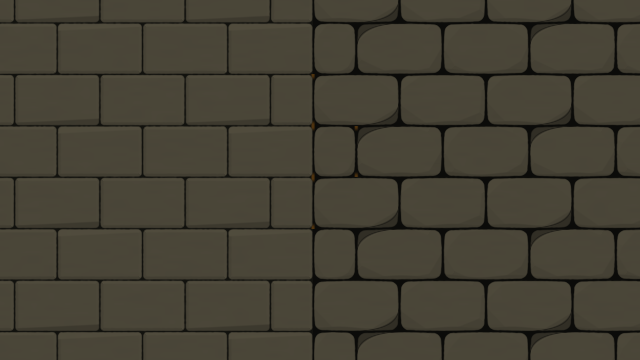
Write a Shadertoy shader that draws this texture.

```glsl
// Dark stone wall in running bond: crisp bevelled bricks on the left, worn rounded stones on the right.

float hash(vec2 p) {
    return fract(sin(dot(p, vec2(127.1, 311.7))) * 43758.55);
}

float noise(vec2 p) {
    vec2 i = floor(p), f = fract(p);
    f = f * f * (3.0 - 2.0 * f);
    return mix(mix(hash(i), hash(i + vec2(1, 0)), f.x),
               mix(hash(i + vec2(0, 1)), hash(i + vec2(1, 1)), f.x), f.y);
}

float roundedBox(vec2 p, vec2 halfSize, float radius) {
    vec2 e = abs(p) - halfSize + radius;
    return length(max(e, 0.0)) + min(max(e.x, e.y), 0.0) - radius;
}

// Brightness of a sharp brick: narrow bevel plus one slanted facet
float brickShade(vec2 p, vec2 halfSize, float d, bool upperRow, bool worn, float px) {
    vec2 e = abs(p) - halfSize;
    vec2 n = e.x > e.y ? vec2(sign(p.x), 0) : vec2(0, sign(p.y));
    float bevel = smoothstep(-0.06 - px, -0.06 + px, d);
    float shade = 1.0 + bevel * (0.1 * dot(n, vec2(0.4, 0.9)) - 0.02);
    if (worn) {
        float slant = p.x / halfSize.x;
        float line = upperRow ? p.y - halfSize.y + 0.10 - 0.04 * slant
                              : -p.y - halfSize.y + 0.09 + 0.04 * slant;
        shade = mix(shade, upperRow ? 1.08 : 0.82, smoothstep(-px, px, line));
    }
    return shade;
}

// Brightness of a worn stone: cut planes around the rim plus one chipped corner
float stoneShade(vec2 p, vec2 halfSize, bool upperRow, bool worn, float seed, float px) {
    float shade = 1.0;
    float highest = 0.0;
    for (int i = 0; i < 12; i++) {
        float h = hash(vec2(float(i), seed));
        float angle = (float(i) + h) * 0.5236;
        vec2 n = vec2(cos(angle), sin(angle));
        float cut = dot(p, n) - length(n * halfSize) * (0.86 + 0.2 * fract(h * 17.0));
        if (cut > highest) {
            highest = cut;
            float tone = 0.98 + 0.07 * dot(n, vec2(-0.3, 0.8));
            shade = mix(shade, tone, smoothstep(0.0, 2.0 * px, cut));
        }
    }
    float under = -p.y - halfSize.y + 0.06 + 0.02 * sin(p.x * 5.0 + seed);
    shade = mix(shade, 0.86, smoothstep(-px, px, under));
    if (worn) {
        // Chip sits at the lower right, or at the upper left in the other rows
        vec2 corner = max(halfSize - (upperRow ? vec2(-p.x, p.y) : vec2(p.x, -p.y)), 0.0);
        float chip = 1.0 - sqrt(corner.x / 0.85) - sqrt(corner.y / 0.42);
        float rim = smoothstep(0.08, 0.0, abs(chip));
        shade = mix(shade, 0.66, smoothstep(-0.03, 0.03, chip));
        shade *= 1.0 - 0.35 * rim;
    }
    return shade;
}

void mainImage(out vec4 fragColor, in vec2 fragCoord) {
    // Seven rows fill the height; u runs from the seam between both halves
    float px = 7.0 / iResolution.y;
    vec2 q = fragCoord * px;
    float u = q.x - 6.087;
    float v = q.y - 0.553;
    float row = floor(v);
    bool upperRow = mod(row, 2.0) > 0.5;
    bool rounded = u > 0.0;

    // Running bond: half bricks meet the seam in every second row
    float width = rounded ? 1.682 : 1.658;
    float shift = upperRow == rounded ? 0.5 : 0.0;
    float index = floor(abs(u) / width + shift);
    float near = max(index - shift, 0.0) * width;
    float far = (index + 1.0 - shift) * width;
    vec2 p = vec2((abs(u) - 0.5 * (near + far)) * sign(u), v - row - 0.5);
    vec2 halfSize = vec2(0.5 * (far - near), 0.5);
    bool worn = mod(index + 2.0 * shift, 2.0) < 0.5;
    float seed = (worn ? 3.0 : 7.0) + (upperRow ? 11.0 : 0.0);

    // Outline with a slightly ragged edge; stones bulge a little on all sides
    vec2 body = halfSize - (rounded ? vec2(0.018, 0.012) : vec2(0.011, 0.009));
    if (rounded) {
        vec2 t = p / halfSize;
        body -= vec2(0.03, 0.022) * t.yx * t.yx;
    }
    float d = roundedBox(p, body, rounded ? 0.13 : 0.08);
    d += 0.006 * (noise(q * 22.0) - 0.5);

    // Surface tone
    float shade = rounded ? stoneShade(p, body, upperRow, worn, seed, px)
                          : brickShade(p, body, d, upperRow, worn, px);
    shade *= 0.99 + 0.02 * noise(q * vec2(3.0, 11.0));
    shade *= mix(0.75, 1.0, smoothstep(0.0, 0.025, -d));
    vec3 stone = vec3(0.29, 0.273, 0.22) * shade;

    // Dark joints, with a few amber glints around the middle
    vec3 joint = rounded ? vec3(0.045, 0.045, 0.035) : vec3(0.07, 0.07, 0.055);
    float glint = step(abs(u - 0.42), 0.47) * step(abs(v - 3.5), 1.5);
    glint *= smoothstep(0.38, 0.48, abs(p.y)) * smoothstep(0.05, 0.01, halfSize.x - abs(p.x));
    joint = mix(joint, vec3(0.42, 0.26, 0.06), glint * 0.7);

    fragColor = vec4(mix(stone, joint, smoothstep(-0.6 * px, 0.6 * px, d)), 1.0);
}
```
